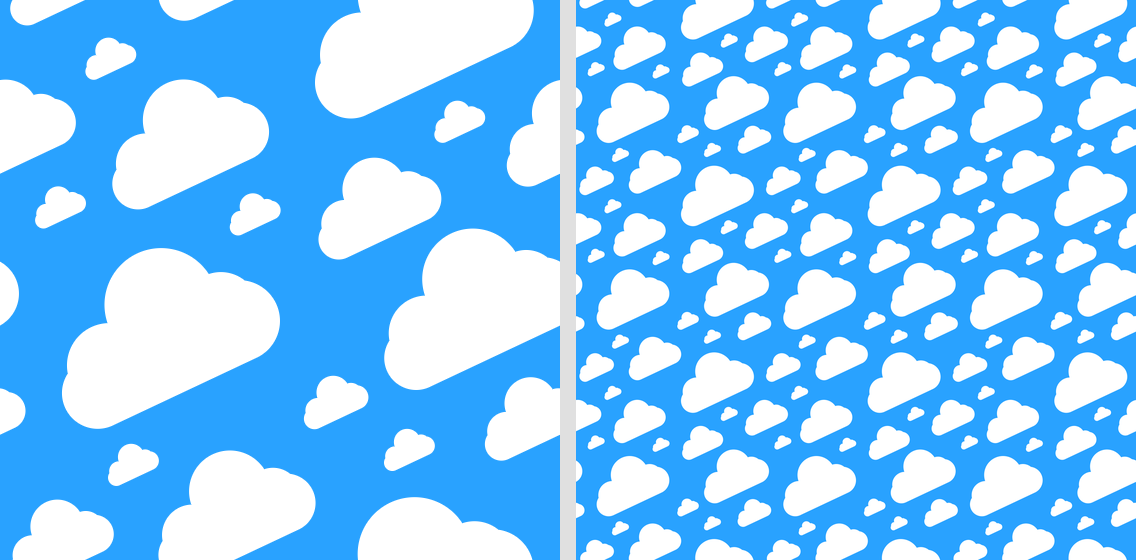
Left: one tile. Right: repeated 3 by 3.
A Shadertoy shader for this pattern:

```glsl
const vec3 SKY = vec3(0.16, 0.635, 1.0);
const vec3 CLOUD = vec3(1.0);
const float PUFF_SIZE = 0.0908;

// Large clouds: centre and width, in tile units
const int LARGE_COUNT = 10;
const vec3 LARGE[LARGE_COUNT] = vec3[](
    vec3(0.3053, 0.3958, 0.3893), vec3(0.7578, 0.9505, 0.3906),
    vec3(0.3405, 0.7422, 0.2799), vec3(0.0202, 0.7624, 0.2305),
    vec3(0.6784, 0.6276, 0.2194), vec3(0.8600, 0.4479, 0.3477),
    vec3(0.9557, 0.2520, 0.1797), vec3(0.4232, 0.0794, 0.2806),
    vec3(0.1107, 0.0313, 0.1849), vec3(0.6003, 0.2813, 0.1152));

// Small clouds: centre only, all of PUFF_SIZE
const int SMALL_COUNT = 6;
const vec2 SMALL[SMALL_COUNT] = vec2[](
    vec2(0.1979, 0.8952), vec2(0.8210, 0.7826), vec2(0.1081, 0.6296),
    vec2(0.4557, 0.6172), vec2(0.7311, 0.1966), vec2(0.2383, 0.1699));

// Lobes of a cloud of unit width: centre and radius
const vec3 FOOT = vec3(-0.336, -0.251, 0.164);
const vec3 SHOULDER = vec3(-0.283, -0.124, 0.194);
const vec3 CROWN = vec3(-0.045, 0.154, 0.260);
const vec3 BUMP = vec3(0.229, 0.130, 0.174);
const vec3 NOSE = vec3(0.313, 0.080, 0.187);

float sdCircle(vec2 p, vec3 lobe) {
    return length(p - lobe.xy) - lobe.z;
}

// Capsule whose radius changes from one lobe to the other
float sdTaper(vec2 p, vec3 a, vec3 b) {
    vec2 axis = b.xy - a.xy;
    float t = clamp(dot(p - a.xy, axis) / dot(axis, axis), 0.0, 1.0);
    return sdCircle(p, mix(a, b, t));
}

// The taper gives the slanted flat base, the circles the billowing top
float sdCloud(vec2 p) {
    float d = sdTaper(p, FOOT, NOSE);
    d = min(d, sdCircle(p, SHOULDER));
    d = min(d, sdCircle(p, CROWN));
    return min(d, sdCircle(p, BUMP));
}

// Cloud at a centre, wrapped around the tile edges
float sdWrappedCloud(vec2 uv, vec2 centre, float width) {
    vec2 p = uv - centre;
    p -= floor(p + 0.5);
    return sdCloud(p / width) * width;
}

void mainImage(out vec4 fragColor, in vec2 fragCoord) {
    vec2 uv = fragCoord / iResolution.xy;

    float d = 1.0;
    for (int i = 0; i < LARGE_COUNT; i++)
        d = min(d, sdWrappedCloud(uv, LARGE[i].xy, LARGE[i].z));
    for (int i = 0; i < SMALL_COUNT; i++)
        d = min(d, sdWrappedCloud(uv, SMALL[i], PUFF_SIZE));

    // One pixel of edge smoothing
    float pixelsInTile = min(iResolution.x, iResolution.y);
    float coverage = clamp(0.5 - d * pixelsInTile, 0.0, 1.0);
    fragColor = vec4(mix(SKY, CLOUD, coverage), 1.0);
}
```
